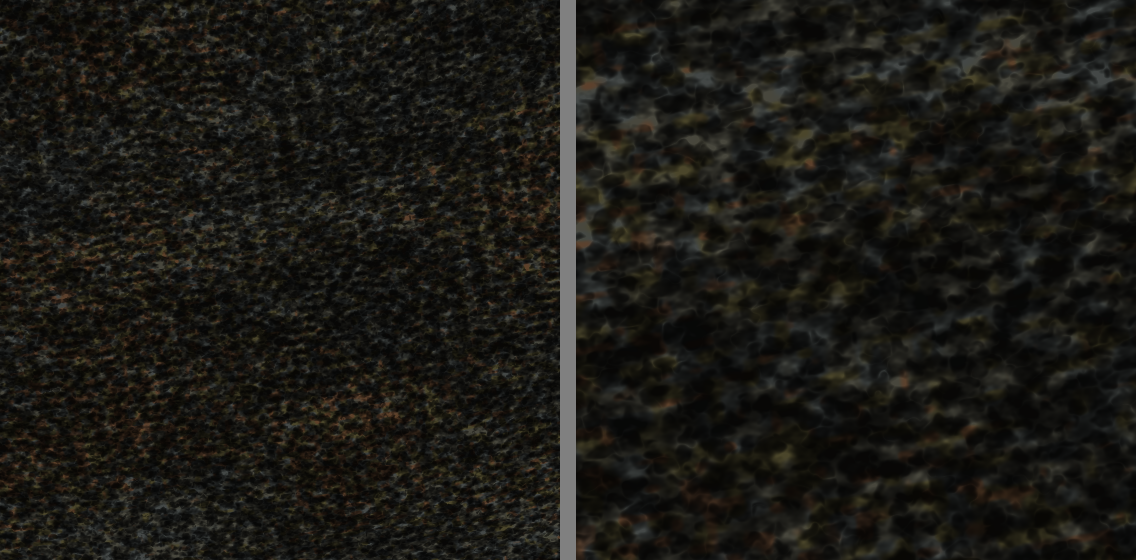
Left, the full canvas; right, a detail of the centre.
Give the GLSL for this texture, as a WebGL 2 fragment shader.

```glsl
#version 300 es
precision highp float;
// Dark, fine-grained granite: soft black mineral flecks over a mottled grey
// ground, stretched along a gently tilted, wavy foliation. Broad bands vary
// the lightness, and sparse patches carry olive and rust stains.

uniform vec2 u_resolution;
out vec4 fragColor;

float hash(vec2 p) {
    return fract(sin(dot(p, vec2(127.1, 311.7))) * 43758.5453);
}

vec2 hash2(vec2 p) {
    return vec2(hash(p), hash(p + vec2(37.2, 91.7)));
}

float noise(vec2 p) {
    vec2 cell = floor(p);
    vec2 f = fract(p);
    f = f * f * (3.0 - 2.0 * f);
    float low = mix(hash(cell), hash(cell + vec2(1.0, 0.0)), f.x);
    float high = mix(hash(cell + vec2(0.0, 1.0)), hash(cell + vec2(1.0)), f.x);
    return mix(low, high, f.y);
}

// Three octaves, turned between steps to hide the lattice
float fbm(vec2 p) {
    float sum = 0.0;
    float weight = 0.5;
    for (int i = 0; i < 3; i++) {
        sum += weight * noise(p);
        p = mat2(0.96, 0.28, -0.28, 0.96) * p * 1.9 + 17.3;
        weight *= 0.55;
    }
    return sum / 0.926;
}

mat2 rotation(float angle) {
    float c = cos(angle);
    float s = sin(angle);
    return mat2(c, -s, s, c);
}

// Coverage of jittered round flecks, one per cell
float flecks(vec2 p, float softness) {
    vec2 cell = floor(p);
    float nearest = 1.0;
    for (int y = -1; y <= 1; y++) {
        for (int x = -1; x <= 1; x++) {
            vec2 id = cell + vec2(x, y);
            vec2 center = id + hash2(id);
            float radius = mix(0.18, 0.58, hash(id + 53.9));
            nearest = min(nearest, length(p - center) - radius);
        }
    }
    return 1.0 - smoothstep(-softness, softness, nearest);
}

// Colour cast of the stone; stain selects the warm areas
vec3 mineralTint(vec2 p, float stain) {
    const vec3 neutral = vec3(1.01, 1.0, 0.86);
    const vec3 cool = vec3(0.95, 1.02, 1.0);
    const vec3 olive = vec3(1.06, 0.99, 0.60);
    const vec3 rust = vec3(1.38, 0.90, 0.58);
    float coolness = smoothstep(0.45, 0.7, noise(p * vec2(60.0, 80.0) + 4.7));
    float warmth = noise(p * vec2(85.0, 110.0) + 29.1);
    float rustiness = noise(p * vec2(100.0, 125.0) + 63.4);
    vec3 tint = mix(neutral, cool, coolness);
    tint = mix(tint, olive, smoothstep(0.55, 0.85, warmth + 0.6 * (stain - 0.4)));
    return mix(tint, rust, 0.8 * smoothstep(0.68, 0.95, rustiness + 0.8 * (stain - 0.45)));
}

void main() {
    vec2 uv = gl_FragCoord.xy / u_resolution.y;

    // Tilted foliation with a slow wave
    vec2 p = rotation(0.2) * uv + 2.0;
    p.y += 0.07 * (noise(p * vec2(2.2, 3.0)) - 0.5);

    // Broad bands and long dark streaks
    float band = fbm(p * vec2(3.0, 8.0) + 11.0);
    float streak = smoothstep(0.64, 0.86, fbm(p * vec2(9.0, 42.0) + 5.0));

    // Mottled ground and irregular flecks
    float ground = fbm(p * vec2(78.0, 115.0) + 3.0);
    vec2 ragged = vec2(noise(p * 190.0), noise(p * 190.0 + 41.0)) - 0.5;
    float fleck = flecks(p * vec2(76.0, 108.0) + 0.7 * ragged, 0.2);

    // Centred contrast, then an exponential tone curve
    float level = 5.6 * (ground - 0.5) + 1.4 * (0.38 - fleck)
                + 2.4 * (band - 0.5) - 0.8 * streak;
    float tone = 0.098 * exp(0.55 * clamp(level, -2.2, 1.9));

    float stain = fbm(p * vec2(2.6, 6.0) + 23.0);
    fragColor = vec4(tone * mineralTint(p, stain), 1.0);
}
```
